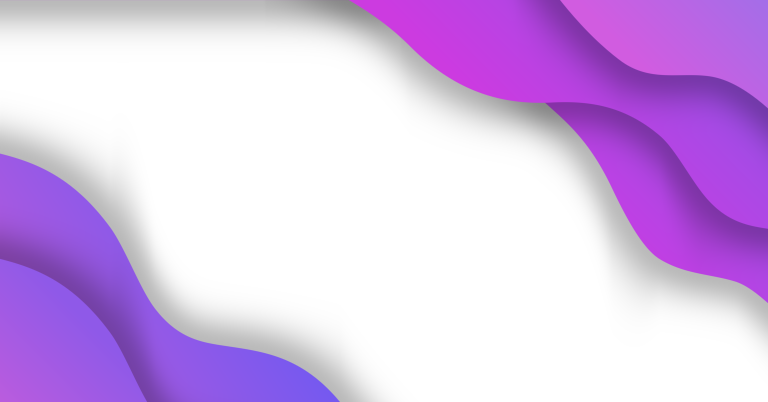
Reproduce this background procedurally as a WebGL 1 fragment shader.

```glsl
precision highp float;
// Overlapping purple waves in two opposite corners of a white page.
// Each wave edge is a smooth cubic curve; its signed distance gives the
// fill mask and a soft drop shadow, and each fill is a diagonal gradient.
uniform vec2 u_resolution;

// Cubic between two knots, each holding x, height and slope.
float span(float x, vec3 a, vec3 b) {
  float w = b.x - a.x;
  float t = clamp((x - a.x) / w, 0.0, 1.0);
  float s = 1.0 - t;
  return s * s * ((1.0 + 2.0 * t) * a.y + t * w * a.z)
       + t * t * ((1.0 + 2.0 * s) * b.y - s * w * b.z);
}

float curve(float x, vec3 a, vec3 b, vec3 c, vec3 d, vec3 e, vec3 f) {
  if (x < b.x) return span(x, a, b);
  if (x < c.x) return span(x, b, c);
  if (x < d.x) return span(x, c, d);
  if (x < e.x) return span(x, d, e);
  return span(x, e, f);
}

// Wave edges as height over x, in hundredths of the canvas height.
float backEdge(float x) {
  return curve(x, vec3(100.0, 100.0, -0.5), vec3(136.2, 74.5, -0.9),
    vec3(153.0, 53.2, -2.1), vec3(165.0, 35.5, -0.6),
    vec3(183.7, 30.0, -0.3), vec3(194.0, 22.8, -0.9));
}

float middleEdge(float x) {
  return curve(x, vec3(66.0, 114.0, -0.9), vec3(102.5, 88.5, -1.0),
    vec3(138.0, 74.5, 0.05), vec3(165.0, 66.2, -0.85),
    vec3(176.2, 51.2, -1.2), vec3(194.0, 42.8, -0.15));
}

float frontEdge(float x) {
  return curve(x, vec3(110.0, 125.0, -0.5), vec3(130.0, 114.0, -1.4),
    vec3(140.0, 100.0, -1.25), vec3(155.0, 85.0, -0.75),
    vec3(177.5, 81.0, -0.15), vec3(194.0, 71.2, -0.95));
}

float lowerEdge(float x) {
  return curve(x, vec3(0.0, 61.8, -0.25), vec3(27.5, 43.5, -1.35),
    vec3(38.7, 23.3, -1.3), vec3(56.0, 14.0, -0.15),
    vec3(85.0, 0.0, -1.2), vec3(110.0, -25.0, -0.8));
}

// Approximate distance above an edge, from heights at x-0.5, x and x+0.5.
float above(float y, float left, float mid, float right) {
  float slope = right - left;
  return (y - mid) / sqrt(1.0 + slope * slope);
}

// Darkens what lies outside the shape, then covers its inside.
vec3 layer(vec3 under, float dist, vec3 fill) {
  float pixel = 100.0 / u_resolution.y;
  float outside = max(dist, 0.0) / 7.0;
  under *= 1.0 - 0.27 * exp(-outside * outside);
  return mix(fill, under, smoothstep(-0.7 * pixel, 0.7 * pixel, dist));
}

vec3 ramp(vec3 a, vec3 b, float start, float end, float v) {
  return mix(a, b, clamp((v - start) / (end - start), 0.0, 1.0));
}

void main() {
  vec2 p = gl_FragCoord.xy / u_resolution * vec2(192.0, 100.0);
  float l = p.x - 0.5, r = p.x + 0.5;
  float diagonal = p.x + p.y;
  vec3 color = vec3(1.0);

  // Upper right waves, back to front
  float d = -above(p.y, backEdge(l), backEdge(p.x), backEdge(r));
  color = layer(color, d, ramp(vec3(0.77, 0.24, 0.89), vec3(0.57, 0.33, 0.91), 195.0, 265.0, diagonal));

  d = -above(p.y, middleEdge(l), middleEdge(p.x), middleEdge(r));
  color = layer(color, d, ramp(vec3(0.80, 0.23, 0.88), vec3(0.61, 0.31, 0.91), 195.0, 265.0, diagonal));

  d = -above(p.y, frontEdge(l), frontEdge(p.x), frontEdge(r));
  color = layer(color, d, ramp(vec3(0.82, 0.36, 0.88), vec3(0.64, 0.43, 0.91), 244.0, 292.0, diagonal));

  // Lower left waves; the front one repeats the same edge further down
  d = above(p.y, lowerEdge(l), lowerEdge(p.x), lowerEdge(r));
  color = layer(color, d, ramp(vec3(0.67, 0.35, 0.88), vec3(0.46, 0.35, 0.94), 26.0, 84.0, p.x + 0.65 * p.y));

  d = above(p.y + 26.2, lowerEdge(l), lowerEdge(p.x), lowerEdge(r));
  color = layer(color, d, ramp(vec3(0.73, 0.36, 0.87), vec3(0.56, 0.35, 0.91), 0.0, 42.0, diagonal));

  gl_FragColor = vec4(color, 1.0);
}
```
